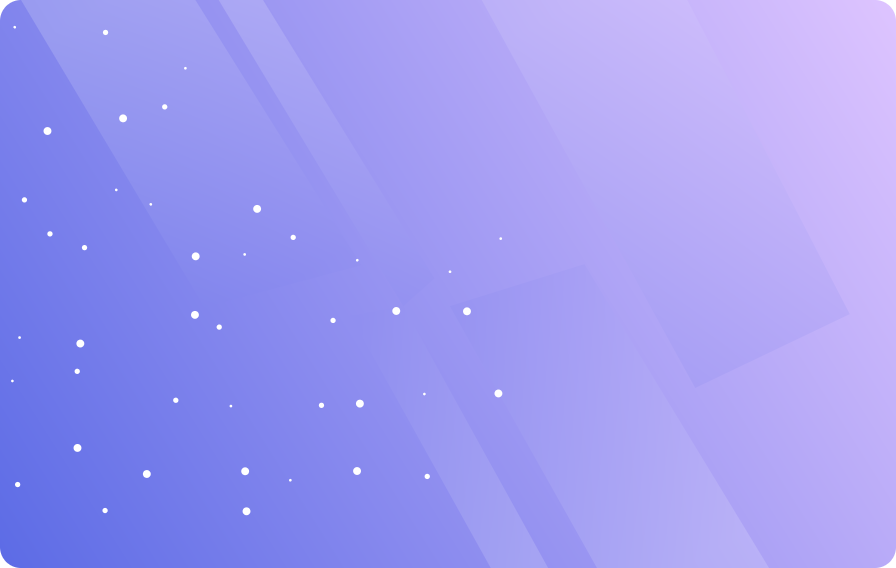
Write a WebGL 1 fragment shader that draws this background.

```glsl
precision highp float;

uniform vec2 u_resolution;

#define INDIGO vec3(0.36, 0.42, 0.90)
#define LILAC vec3(0.87, 0.77, 1.0)
#define WHITE vec3(1.0)
#define CORNER_RADIUS 0.037
#define STAR_CELL 0.121
#define STAR_JITTER 0.76
#define STAR_RADIUS 0.0023
#define STAR_FLOOR 0.09

// Sine-free hash giving two values in 0..1
vec2 hash2(vec2 cell) {
  vec3 q = fract(cell.xyx * vec3(0.1031, 0.1030, 0.0973));
  q += dot(q, q.yzx + 33.33);
  return fract((q.xx + q.yz) * q.zy);
}

// Smooth coverage from a signed distance, positive inside
float cover(float dist) {
  return clamp(dist * u_resolution.y + 0.5, 0.0, 1.0);
}

// Signed distance to the line a-b, positive on its left
float side(vec2 p, vec2 a, vec2 b) {
  vec2 dir = normalize(b - a);
  vec2 rel = p - a;
  return dir.x * rel.y - dir.y * rel.x;
}

// Beam from canvas border a-d to cap b-c, counter-clockwise.
// strength holds the white amount at the border and the indigo amount at the cap.
vec3 addBeam(vec3 color, vec2 p, vec2 a, vec2 b, vec2 c, vec2 d, vec2 strength) {
  float inside = min(min(side(p, a, b), side(p, b, c)), side(p, c, d));
  vec2 start = 0.5 * (a + d);
  vec2 axis = 0.5 * (b + c) - start;
  float t = clamp(dot(p - start, axis) / dot(axis, axis), 0.0, 1.0);
  float mask = cover(inside);
  color = mix(color, WHITE, mask * strength.x * (1.0 - t));
  return mix(color, INDIGO, mask * strength.y * t);
}

// One jittered dot per cell, in three sizes, over the left part
float stars(vec2 p) {
  vec2 cell = floor(p / STAR_CELL);
  vec2 offset = (hash2(cell + 7.0) - 0.5) * STAR_JITTER;
  vec2 center = (cell + 0.5 + offset) * STAR_CELL;
  float reach = mix(0.9, 0.34, smoothstep(0.58, 0.70, center.y));
  float keep = step(center.x, reach) * step(STAR_FLOOR, center.y);
  float size = 1.0 + floor(hash2(cell + 41.0).x * 3.0);
  return keep * cover(size * STAR_RADIUS - length(p - center));
}

float roundedBox(vec2 p, vec2 size) {
  vec2 q = abs(p - 0.5 * size) - 0.5 * size + CORNER_RADIUS;
  return CORNER_RADIUS - length(max(q, 0.0)) - min(max(q.x, q.y), 0.0);
}

void main() {
  vec2 size = u_resolution / u_resolution.y;
  vec2 p = gl_FragCoord.xy / u_resolution.y;

  // Diagonal base gradient
  vec3 color = mix(INDIGO, LILAC, dot(p, size) / dot(size, size));

  // Beams falling from the top
  color = addBeam(color, p, vec2(0.037, 1.0), vec2(0.360, 0.459),
                  vec2(0.636, 0.533), vec2(0.344, 1.0), vec2(0.17, 0.04));
  color = addBeam(color, p, vec2(0.385, 1.0), vec2(0.710, 0.461),
                  vec2(0.765, 0.510), vec2(0.463, 1.0), vec2(0.17, 0.05));
  color = addBeam(color, p, vec2(0.848, 1.0), vec2(1.224, 0.317),
                  vec2(1.496, 0.447), vec2(1.210, 1.0), vec2(0.10, 0.10));

  // Beams rising from the bottom
  color = addBeam(color, p, vec2(1.354, 0.0), vec2(1.029, 0.535),
                  vec2(0.792, 0.461), vec2(1.051, 0.0), vec2(0.16, 0.07));
  color = addBeam(color, p, vec2(0.965, 0.0), vec2(0.710, 0.461),
                  vec2(0.617, 0.444), vec2(0.864, 0.0), vec2(0.16, 0.02));

  // Dots and rounded card corners
  color = mix(color, WHITE, stars(p));
  color = mix(WHITE, color, cover(roundedBox(p, size)));
  gl_FragColor = vec4(color, 1.0);
}
```
